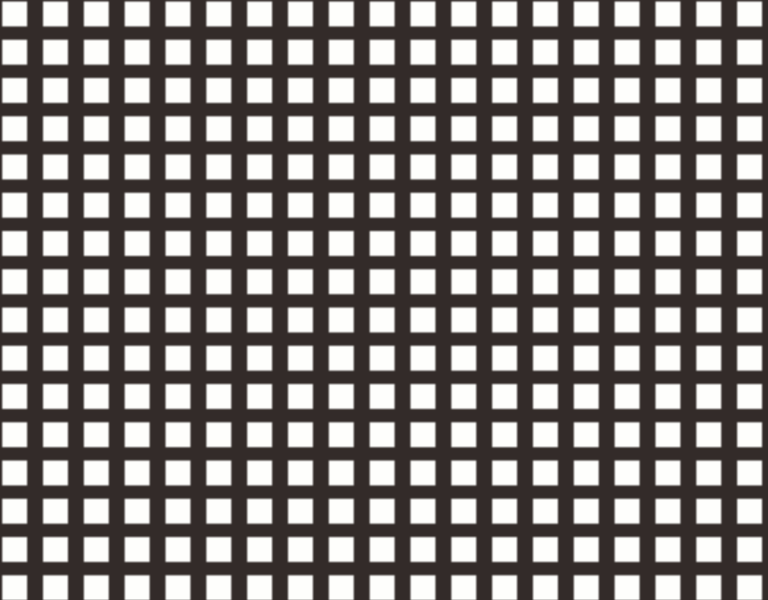
Reproduce this pattern procedurally as a WebGL 2 fragment shader.

```glsl
#version 300 es
precision highp float;
// Dark grid of thick bars with soft-edged white square holes.

#define REPEATS vec2(18.81, 15.686)        // cells across and down the canvas
#define FIRST_CENTRE vec2(0.0191, 0.9767)  // top left hole, fraction of canvas
#define HOLE_SIDE 0.0415                   // in canvas heights
#define EDGE_BLUR 0.0029                   // half width of the soft edge
#define BAR_COLOUR vec3(0.200, 0.170, 0.160)
#define HOLE_COLOUR vec3(0.995, 0.995, 0.988)

uniform vec2 u_resolution;
out vec4 fragColor;

// Coverage of a soft square centred on the origin
float softSquare(vec2 p, float side, float blur) {
    vec2 inset = 0.5 * side - abs(p);
    vec2 cover = smoothstep(-blur, blur, inset);
    return cover.x * cover.y;
}

void main() {
    vec2 uv = gl_FragCoord.xy / u_resolution;
    vec2 canvas = vec2(u_resolution.x / u_resolution.y, 1.0);

    // Position within the cell, measured from the centre of its hole
    vec2 cell = fract((uv - FIRST_CENTRE) * REPEATS + 0.5) - 0.5;
    vec2 local = cell * canvas / REPEATS;

    // Keep the edge at least about a pixel wide on small canvases
    float blur = max(EDGE_BLUR, 0.75 / u_resolution.y);
    float hole = softSquare(local, HOLE_SIDE, blur);

    fragColor = vec4(mix(BAR_COLOUR, HOLE_COLOUR, hole), 1.0);
}
```
